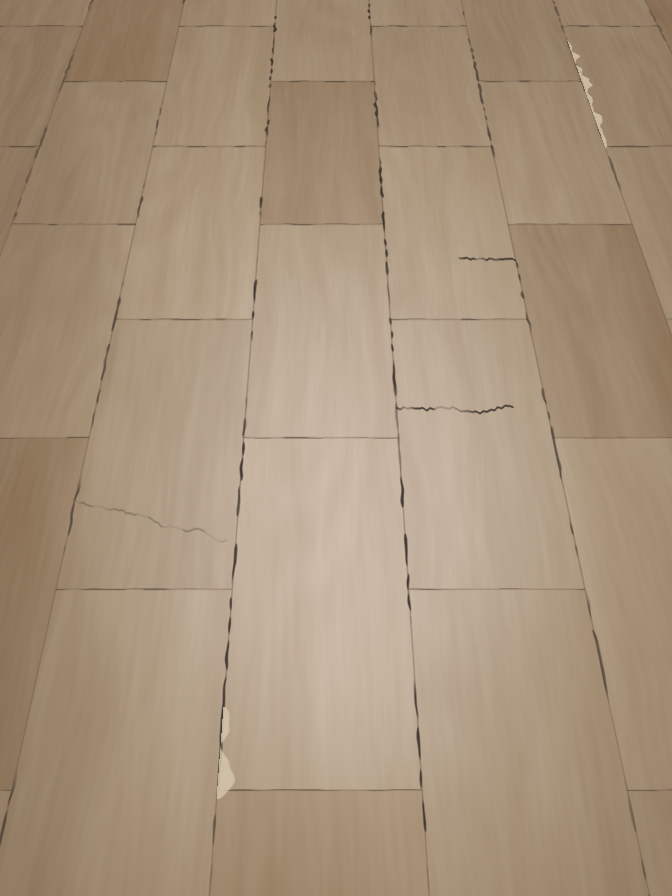
Write a Shadertoy shader that draws this texture.

```glsl
// Pale stone-look floor tiles in half-offset running bond, seen in perspective.
// Canvas points are projected to the floor plane; each tile gets its own grain,
// then worn seams, hairline cracks, chipped edges and a soft pool of light.

#define HORIZON 0.7187      // horizon height above the top edge
#define VANISH_X 0.363      // vanishing point, in canvas heights
#define COLUMN_SCALE 0.143  // column width per unit of depth
#define ROW_SCALE 4.9135    // tile rows times depth
#define BOND_SHIFT vec2(0.527, -0.07)
#define SEAM_WIDTH 0.0007
#define GRIME_WIDTH 0.0018
#define GRAIN_STRENGTH 0.045
#define TILE_VARIATION 0.03
#define LIGHT_CENTER vec2(0.39, 0.58)
#define LIGHT_RADIUS vec2(0.30, 0.42)

const vec3 SHADE = vec3(0.56, 0.47, 0.375);
const vec3 STONE = vec3(0.67, 0.59, 0.49);
const vec3 GLOW  = vec3(0.785, 0.715, 0.645);
const vec3 JOINT = vec3(0.43, 0.35, 0.27);
const vec3 GRIME = vec3(0.20, 0.17, 0.15);
const vec3 CHIP  = vec3(0.84, 0.78, 0.68);

float hash(vec2 p) {
    vec3 q = fract(vec3(p.xyx) * 0.1031);
    q += dot(q, q.yzx + 33.33);
    return fract((q.x + q.y) * q.z);
}

float noise(vec2 p) {
    vec2 i = floor(p), f = fract(p);
    f = f * f * (3.0 - 2.0 * f);
    return mix(mix(hash(i), hash(i + vec2(1, 0)), f.x),
               mix(hash(i + vec2(0, 1)), hash(i + vec2(1, 1)), f.x), f.y);
}

float stroke(float dist, float halfWidth, float px) {
    return 1.0 - smoothstep(halfWidth - px, halfWidth + px, abs(dist));
}

// Lengthwise streaks with gently bent bands
float grain(vec2 p) {
    p.x += 0.10 * (noise(p * vec2(3.0, 2.5)) - 0.5);
    float bands = noise(p * vec2(6.0, 0.8)) - 0.5;
    float veins = sin(28.0 * noise(p * vec2(2.2, 0.9) + 9.0)) * 0.16;
    float streaks = noise(p * vec2(30.0, 4.0)) - 0.5;
    float fibres = noise(p * vec2(58.0, 13.0)) - 0.5;
    return bands * 0.75 + veins + streaks * 0.45 + fibres * 0.35;
}

// Broken jagged line across a tile, from span.x to span.y
float crack(vec2 floorPos, vec2 span, float row, float slope, float rowSize, float px) {
    float x = floorPos.x;
    float path = row + slope * (x - span.x) + 0.035 * (noise(vec2(x * 9.0, row)) - 0.5)
               + 0.012 * (noise(vec2(x * 40.0, row)) - 0.5);
    float inside = step(span.x, x) * step(x, span.y);
    float broken = smoothstep(0.25, 0.6, noise(vec2(x * 14.0, row * 7.0)));
    return stroke((floorPos.y - path) * rowSize, 0.0011, px) * inside * (0.3 + 0.7 * broken);
}

// Ragged broken edge on the right of a seam
float chip(vec2 floorPos, float seam, vec2 rows, float width) {
    float t = clamp((floorPos.y - rows.x) / (rows.y - rows.x), 0.0, 1.0);
    float edge = width * sqrt(t * (1.0 - t)) * 2.0 * noise(floorPos.yy * vec2(24.0, 9.0));
    float side = floorPos.x - seam;
    return step(0.0, side) * (1.0 - smoothstep(edge - 0.012, edge + 0.004, side))
         * smoothstep(0.0, 0.015, edge);
}

void mainImage(out vec4 fragColor, in vec2 fragCoord) {
    float px = 1.0 / iResolution.y;
    vec2 p = vec2(fragCoord.x, iResolution.y - fragCoord.y) * px;

    // Project to the floor; sizes convert tile units back to canvas units
    float depth = p.y + HORIZON;
    float colSize = COLUMN_SCALE * depth;
    float rowSize = depth * depth / ROW_SCALE;
    vec2 ground = vec2((p.x - VANISH_X) / colSize + BOND_SHIFT.x, ROW_SCALE / depth);
    float column = floor(ground.x);
    float odd = mod(column, 2.0);
    vec2 tilePos = ground + vec2(0.0, BOND_SHIFT.y - 0.5 * odd);
    vec2 tile = floor(tilePos);

    // Pool of light, with a soft shadow along the left
    vec2 away = (p - LIGHT_CENTER) / LIGHT_RADIUS;
    float light = exp(-dot(away, away));
    vec3 color = mix(SHADE, STONE, smoothstep(-0.12, 0.46, light));
    color = mix(color, GLOW, smoothstep(0.30, 1.05, light));
    color -= 0.025 * (1.0 - smoothstep(0.08, 0.13, p.x + 0.03 * sin(p.y * 14.0)));

    // Tile tone: every third tile of even columns is browner
    float tone = hash(tile + 71.0) - 0.5;
    float brown = (1.0 - odd) * step(1.5, mod(tile.y - column, 3.0));
    color += TILE_VARIATION * tone * vec3(1.0, 0.95, 0.85);
    color -= brown * vec3(0.040, 0.050, 0.055);
    vec2 offset = 37.0 * vec2(hash(tile), hash(tile + 13.0));
    color += GRAIN_STRENGTH * grain(tilePos + offset) * vec3(0.85, 1.0, 1.1);

    // Thin joints
    float seam = floor(ground.x + 0.5);
    float across = (ground.x - seam) * colSize;
    float along = (tilePos.y - floor(tilePos.y + 0.5)) * rowSize;
    color = mix(color, JOINT, 0.50 * stroke(across, SEAM_WIDTH, px));
    color = mix(color, JOINT, 0.38 * stroke(along, SEAM_WIDTH, px));

    // Patchy grime, heaviest in the middle seams
    float patches = smoothstep(0.35, 0.65, noise(vec2(seam * 17.0, ground.y * 5.0)));
    float flakes = noise(vec2(seam * 5.0, ground.y * 32.0));
    float wobble = 0.0022 * (noise(vec2(seam + 40.0, ground.y * 26.0)) - 0.5);
    float heavy = exp(-0.35 * abs(seam - 0.5));
    color = mix(color, GRIME, heavy * patches * smoothstep(0.2, 0.5, flakes)
                * stroke(across + wobble, GRIME_WIDTH * flakes, px));
    float rowGrime = smoothstep(0.5, 0.75, noise(vec2(ground.x * 9.0, tile.y + 5.0)));
    color = mix(color, GRIME, 0.45 * rowGrime * stroke(along, 0.0009, px));

    // Chips and cracks
    float chips = max(chip(ground, 0.0, vec2(3.05, 3.26), 0.12),
                      chip(ground, 3.0, vec2(5.5, 6.5), 0.10));
    color = mix(color, CHIP, 0.8 * chips);
    float cracks = max(crack(ground, vec2(1.56, 2.0), 4.868, 0.0, rowSize, px),
                       crack(ground, vec2(1.0, 1.78), 4.179, 0.0, rowSize, px));
    cracks = max(cracks, 0.35 * crack(ground, vec2(-1.02, -0.05), 3.835, -0.12, rowSize, px));
    color = mix(color, GRIME, 0.85 * cracks);

    fragColor = vec4(clamp(color, 0.0, 1.0), 1.0);
}
```
